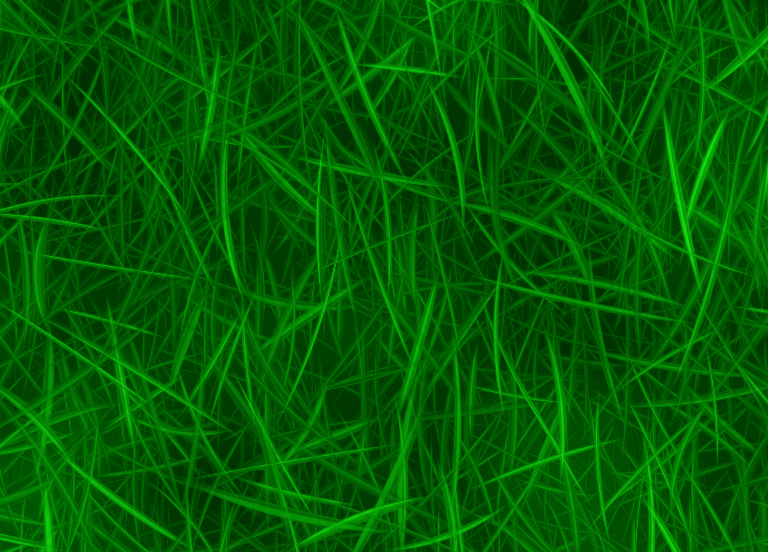
This texture is drawn by a Shadertoy shader. Its source:

```glsl
// Dense tangle of translucent green grass blades, layered from dark depth to bright front.

const int   LAYERS = 16;
const int   BLADES_PER_CELL = 2;
const float BACK_CELL = 0.13;       // grid size of the deepest layer, in canvas heights
const float FRONT_CELL = 0.26;      // grid size of the nearest layer
const float MAX_LEAN = 1.45;        // largest angle from vertical, in radians
const float LEAN_BIAS = 1.6;        // above 1 favours upright blades
const float MAX_BEND = 0.12;        // sideways bow, in cells
const float THIN = 0.014;           // half widths, in cells
const float THICK = 0.042;
const float EDGE_SOFTNESS = 0.0018; // in canvas heights
const float OPACITY = 0.85;
const float DEEP_SHADE = 0.20;      // ground light in dark and bright patches
const float OPEN_SHADE = 0.31;
const float BACK_TONE = 0.30;
const float FRONT_TONE = 0.45;
const float HIGHLIGHT = 0.48;       // extra light of the rare brightest blades
const float PATCH_SCALE = 3.2;

float hash(vec2 p) {
    return fract(sin(dot(p, vec2(12.9898, 78.233))) * 43758.5453);
}

vec4 hash4(vec2 p) {
    float n = dot(p, vec2(12.9898, 78.233));
    return fract(sin(n + vec4(0.0, 1.73, 3.11, 4.57)) * 43758.5453);
}

float valueNoise(vec2 p) {
    vec2 cell = floor(p), f = fract(p);
    f = f * f * (3.0 - 2.0 * f);
    float low = mix(hash(cell), hash(cell + vec2(1.0, 0.0)), f.x);
    float high = mix(hash(cell + vec2(0.0, 1.0)), hash(cell + 1.0), f.x);
    return mix(low, high, f.y);
}

// Paints one blade over the light; q is the offset from its centre, in cells.
float paintBlade(float light, vec2 q, vec2 seed, float depth, float softness) {
    vec4 shape = hash4(seed);
    float lean = 2.0 * shape.x - 1.0;
    lean = sign(lean) * pow(abs(lean), LEAN_BIAS) * MAX_LEAN;
    vec2 axis = vec2(sin(lean), cos(lean));
    float along = dot(q, axis) / mix(0.5, 0.97, shape.y);
    if (abs(along) >= 1.0) return light;

    // Bowed, tapered outline
    vec4 look = hash4(seed + 37.7);
    float bow = MAX_BEND * (2.0 * shape.z - 1.0) * (along * along - 0.4);
    float across = dot(q, vec2(axis.y, -axis.x)) + bow;
    float halfWidth = mix(THIN, THICK, shape.w * shape.w) * mix(1.6, 1.0, depth);
    halfWidth *= 1.0 - along * along;
    float cover = 1.0 - smoothstep(halfWidth - softness, halfWidth + softness, abs(across));
    cover *= OPACITY * (1.0 - smoothstep(0.45, 1.0, abs(along)));
    if (cover <= 0.0) return light;

    // Bright ridge and fine lengthwise fibres
    float s = across / max(halfWidth, softness);
    float ridgeOffset = s - 1.2 * (look.y - 0.5);
    float ridge = exp(-5.0 * ridgeOffset * ridgeOffset);
    float fibre = sin(8.0 * s + 6.28 * look.z);
    float tone = mix(BACK_TONE, FRONT_TONE, depth);
    tone += HIGHLIGHT * look.x * look.x * look.x * mix(0.3, 1.0, depth);
    tone *= 0.74 + 0.36 * ridge + 0.07 * fibre;
    return mix(light, max(tone, 0.88 * light), cover);
}

float paintLayer(float light, vec2 p, int layer) {
    float depth = float(layer) / float(LAYERS - 1);
    float cellSize = mix(BACK_CELL, FRONT_CELL, depth);
    float softness = max(EDGE_SOFTNESS, 0.7 / iResolution.y) / cellSize;
    softness *= mix(1.6, 1.0, depth);
    vec2 grid = p / cellSize + float(layer) * vec2(7.31, 3.87);
    vec2 home = floor(grid);
    for (int j = -1; j <= 1; j++)
    for (int i = -1; i <= 1; i++)
    for (int k = 0; k < BLADES_PER_CELL; k++) {
        vec2 cell = home + vec2(float(i), float(j));
        vec2 seed = cell + float(layer) * vec2(17.3, 5.9) + float(k) * 91.7;
        vec2 centre = cell + hash4(seed + 11.3).xy;
        light = paintBlade(light, grid - centre, seed, depth, softness);
    }
    return light;
}

// Green ramp that turns yellow only in the strongest highlights.
vec3 grassColour(float light) {
    float cube = light * light * light;
    vec3 colour = vec3(0.12 * cube, light, 0.09 * cube);
    colour.r += 0.6 * smoothstep(0.93, 1.15, light);
    return clamp(colour, 0.0, 1.0);
}

void mainImage(out vec4 fragColor, in vec2 fragCoord) {
    vec2 p = fragCoord / iResolution.y;

    // Broad patches of shade
    float openness = 0.65 * valueNoise(p * PATCH_SCALE + 4.7)
                   + 0.35 * valueNoise(p * PATCH_SCALE * 2.3 + 19.1);

    float light = mix(DEEP_SHADE, OPEN_SHADE, openness);
    for (int layer = 0; layer < LAYERS; layer++) light = paintLayer(light, p, layer);
    light *= mix(0.80, 1.18, openness);

    fragColor = vec4(grassColour(light), 1.0);
}
```
